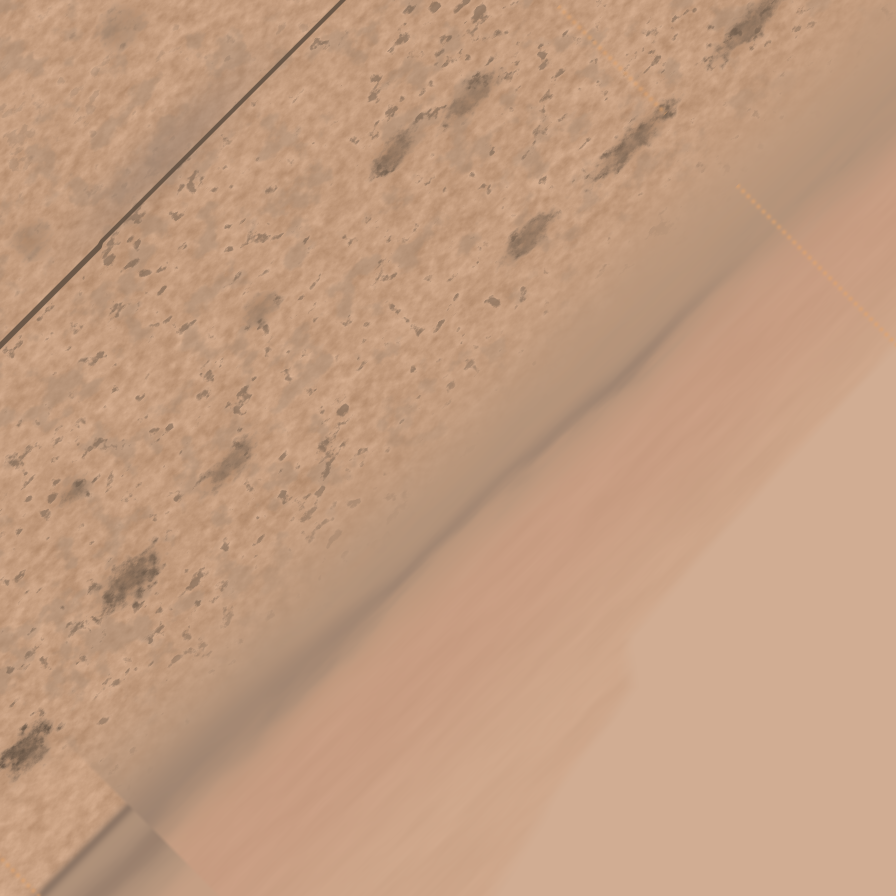
Reproduce this texture procedurally as a WebGL 1 fragment shader.

```glsl
precision highp float;
// Weathered sandstone slab with diagonal grain, a grey vein, a crack and a smooth pale corner.
uniform vec2 u_resolution;

const vec3 STONE = vec3(0.775, 0.618, 0.498);
const vec3 GREY = vec3(0.675, 0.560, 0.468);
const vec3 VEIN = vec3(0.600, 0.500, 0.430);
const vec3 PINK = vec3(0.785, 0.615, 0.510);
const vec3 SAND = vec3(0.805, 0.650, 0.540);
const vec3 PALE = vec3(0.822, 0.685, 0.585);
const vec3 PIT = vec3(0.400, 0.330, 0.270);
const vec3 SEAM = vec3(0.880, 0.640, 0.430);
const float CRACK_OFFSET = 0.617;
const float SEAM_SUM = 1.616;
const float TILE_SUM = 0.245;

float hash(vec2 p) {
  vec3 h = fract(vec3(p.xyx) * 0.1031);
  h += dot(h, h.yzx + 33.33);
  return fract((h.x + h.y) * h.z);
}

float noise(vec2 p) {
  vec2 i = floor(p), f = fract(p);
  f = f * f * (3.0 - 2.0 * f);
  return mix(mix(hash(i), hash(i + vec2(1.0, 0.0)), f.x),
             mix(hash(i + vec2(0.0, 1.0)), hash(i + vec2(1.0, 1.0)), f.x), f.y);
}

float fbm(vec2 p) {
  float sum = 0.0, amp = 0.5;
  for (int i = 0; i < 4; i++) {
    sum += amp * noise(p);
    p = p * 2.03 + 17.3;
    amp *= 0.5;
  }
  return sum;
}

float bell(float x, float width) {
  return exp(-x * x / (width * width));
}

// Ragged patch stretched along the grain; size is (half length, half width).
float patchMask(vec2 p, vec2 center, vec2 size, float ragged) {
  vec2 v = p - center;
  vec2 r = vec2(v.x + v.y, v.y - v.x) * 0.7071 / size;
  return smoothstep(0.25, 0.8, 1.0 - length(r) + 1.5 * (ragged - 0.42));
}

void main() {
  vec2 p = gl_FragCoord.xy / u_resolution;
  float px = 1.0 / min(u_resolution.x, u_resolution.y);
  float s = p.x + p.y;
  float d = p.y - p.x;
  vec2 grain = vec2(s, d);

  float broad = fbm(grain * vec2(4.0, 14.0) + 3.0);
  float streak = fbm(grain * vec2(9.0, 70.0) + 20.0);
  float mottle = fbm(grain * vec2(42.0, 75.0) + 40.0);
  float fine = fbm(grain * vec2(75.0, 125.0) + 70.0);
  float wob = d + 0.035 * (broad - 0.47) + 0.014 * (streak - 0.47);

  // Bands from rough stone down to the smooth pale corner
  float rough = smoothstep(-0.06, 0.14, wob);
  vec3 col = mix(PINK, STONE, smoothstep(-0.19, -0.05, wob));
  col = mix(SAND, col, smoothstep(-0.41, -0.22, wob));
  float stepX = p.y < 0.29 ? min(0.547 + 0.67 * p.y, 0.703) : 0.703 + 0.9 * (p.y - 0.29);
  float pale = smoothstep(-0.012, 0.014, p.x - stepX + 0.025 * (broad - 0.47));
  col = mix(col, PALE, pale * 0.85);
  col += 0.035 * (streak - 0.47) * (1.0 - pale);

  // Grey vein with a darker core that narrows upward
  float axis = wob + 0.045 + 0.04 * s;
  float veil = bell(axis, axis > 0.0 ? 0.10 : 0.05);
  col = mix(col, GREY, veil * (0.72 + 0.5 * (streak - 0.47)));
  float coreWidth = mix(0.042, 0.013, smoothstep(0.4, 0.85, s));
  float core = bell(axis + 0.012, coreWidth) * (1.0 - smoothstep(1.3, 1.65, s));
  col = mix(col, VEIN, core * (0.6 + 0.7 * (broad - 0.47)));

  // Mottling and small pits over the rough part
  col += rough * (0.13 * (mottle - 0.47) + 0.12 * (fine - 0.47));
  float greyed = smoothstep(0.50, 0.68, fbm(grain * vec2(24.0, 34.0) + 90.0));
  col = mix(col, GREY * 0.97, greyed * rough * 0.45);
  float density = fbm(grain * vec2(6.0, 10.0) + 120.0);
  float pits = smoothstep(0.62, 0.76, mottle + 0.35 * (density - 0.47));
  float below = 1.0 - smoothstep(CRACK_OFFSET - 0.01, CRACK_OFFSET + 0.01, d);
  col = mix(col, PIT, pits * rough * mix(0.2, 0.5, below));

  // Large weathered hollows
  float rag = mix(mottle, fine, 0.4);
  float dark = patchMask(p, vec2(0.145, 0.355), vec2(0.070, 0.032), rag);
  dark = max(dark, patchMask(p, vec2(0.255, 0.480), vec2(0.065, 0.021), rag) * 0.75);
  dark = max(dark, patchMask(p, vec2(0.030, 0.162), vec2(0.060, 0.028), rag) * 1.2);
  dark = max(dark, patchMask(p, vec2(0.590, 0.735), vec2(0.055, 0.021), rag) * 0.8);
  dark = max(dark, patchMask(p, vec2(0.710, 0.845), vec2(0.090, 0.019), rag) * 0.9);
  dark = max(dark, patchMask(p, vec2(0.440, 0.830), vec2(0.050, 0.024), rag) * 0.8);
  dark = max(dark, patchMask(p, vec2(0.525, 0.890), vec2(0.065, 0.022), rag) * 0.7);
  dark = max(dark, patchMask(p, vec2(0.840, 0.975), vec2(0.085, 0.023), rag) * 0.8);
  dark = max(dark, patchMask(p, vec2(0.080, 0.450), vec2(0.035, 0.016), rag) * 0.7);
  dark = max(dark, patchMask(p, vec2(0.290, 0.655), vec2(0.040, 0.022), rag) * 0.5);
  dark = max(dark, patchMask(p, vec2(0.035, 0.733), vec2(0.035, 0.030), rag) * 0.4);
  dark = max(dark, patchMask(p, vec2(0.137, 0.970), vec2(0.045, 0.032), rag) * 0.35);
  col = mix(col, PIT, dark * (0.45 + 0.8 * (fine - 0.3)));

  // Mismatched tile in the lower left corner
  float tile = 1.0 - smoothstep(TILE_SUM - 0.004, TILE_SUM + 0.004, s);
  vec3 lower = mix(SAND * 0.96, GREY * 1.03, smoothstep(-0.20, -0.14, wob));
  lower = mix(lower, VEIN * 0.95, bell(wob + 0.105, 0.026) * 0.8);
  vec3 upper = STONE * 1.02 + 0.13 * (mottle - 0.47) + 0.1 * (fine - 0.47);
  vec3 tileCol = mix(lower, upper, smoothstep(-0.046, -0.038, d));
  tileCol = mix(tileCol, VEIN * 0.85, bell(d + 0.045, 0.009) * 0.8);
  col = mix(col, tileCol, tile * (1.0 - smoothstep(0.06, 0.14, d)) * 0.9);

  // Crack with a soft stain above it
  float stain = bell(d - CRACK_OFFSET - 0.025, 0.035) * bell(s - 1.02, 0.17);
  col = mix(col, VEIN, stain * 0.6);
  float lowHalf = 1.0 - smoothstep(0.835, 0.845, s);
  float gap = abs(d - CRACK_OFFSET + 0.003 * lowHalf);
  float halfWidth = mix(0.0032, 0.0042, lowHalf);
  col = mix(col, PIT * 0.95, 0.88 * (1.0 - smoothstep(halfWidth - px, halfWidth + px, gap)));

  // Dotted seams across the grain
  float spans = step(0.13, d) * step(d, 0.37) + step(-0.40, d) * step(d, -0.03);
  float seam = bell(s - SEAM_SUM, 0.004) * spans + bell(s - 0.043, 0.004);
  col = mix(col, SEAM, seam * (0.35 + 0.25 * sin(d * 550.0)));

  gl_FragColor = vec4(clamp(col, 0.0, 1.0), 1.0);
}
```
